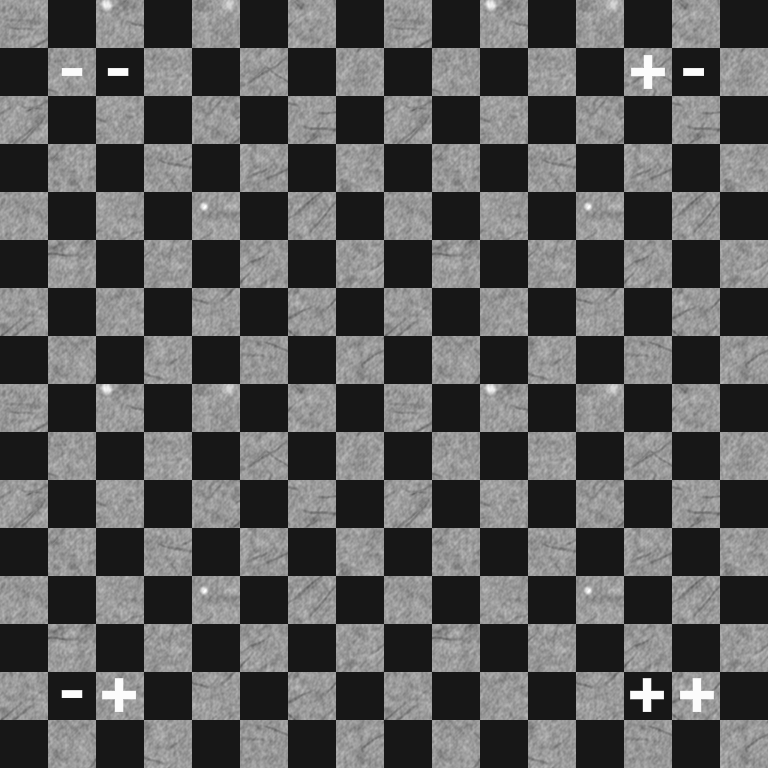
Reproduce this pattern procedurally as a WebGL 2 fragment shader.

```glsl
#version 300 es
precision highp float;
// Draws a 16 by 16 checkerboard of black and scratched grey tiles with plus and minus marks.

uniform vec2 u_resolution;
out vec4 fragColor;

const float CELLS = 16.0;       // tiles across and down
const float WEAR_PERIOD = 8.0;  // tiles before the wear repeats
const int SCRATCHES = 110;
const vec3 BLACK = vec3(0.09);
const vec3 GREY = vec3(0.607);
const vec3 WHITE = vec3(0.99);

// Mark centres in tiles; the third value is 1 for plus, 0 for minus.
const vec3 MARKS[8] = vec3[8](
    vec3(1.5, 14.5, 0.0), vec3(2.46, 14.5, 0.0),
    vec3(13.5, 14.5, 1.0), vec3(14.45, 14.5, 0.0),
    vec3(1.5, 1.54, 0.0), vec3(2.48, 1.52, 1.0),
    vec3(13.48, 1.52, 1.0), vec3(14.52, 1.52, 1.0));

vec2 hash2(vec2 p) {
    uvec2 q = uvec2(ivec2(p)) * uvec2(1597u, 3812u) + uvec2(74u, 911u);
    uint n = (q.x ^ (q.y * 2713u)) * 747796u;
    n = (n ^ (n >> 15)) * 277803u;
    n = (n ^ (n >> 13)) * 91711u;
    n ^= n >> 16;
    return vec2(n & 65535u, n >> 16) / 65535.0;
}

float cornerSlope(vec2 corner, vec2 offset, vec2 period) {
    float angle = 6.2832 * hash2(mod(corner, period)).x;
    return dot(vec2(cos(angle), sin(angle)), offset);
}

// Gradient noise that wraps after the given period.
float gradientNoise(vec2 p, vec2 period) {
    vec2 i = floor(p), f = p - i;
    vec2 u = f * f * f * (f * (f * 6.0 - 15.0) + 10.0);
    vec2 e = vec2(1.0, 0.0);
    float low = mix(cornerSlope(i, f, period), cornerSlope(i + e.xy, f - e.xy, period), u.x);
    float high = mix(cornerSlope(i + e.yx, f - e.yx, period), cornerSlope(i + e.xx, f - e.xx, period), u.x);
    return mix(low, high, u.y);
}

float wearNoise(vec2 p, vec2 frequency) {
    return gradientNoise(p * frequency, WEAR_PERIOD * frequency);
}

vec2 wrapOffset(vec2 d) {
    return d - WEAR_PERIOD * round(d / WEAR_PERIOD);
}

// Thin tapered scratches, mostly rising to the right.
float scratches(vec2 p, float pixel) {
    float dark = 0.0;
    for (int i = 0; i < SCRATCHES; i++) {
        vec2 place = hash2(vec2(i, 301)) * WEAR_PERIOD;
        vec2 shape = hash2(vec2(i, 577));
        float angle = shape.x < 0.7 ? mix(0.4, 1.1, shape.x / 0.7) : mix(-0.9, 0.2, (shape.x - 0.7) / 0.3);
        float halfLength = mix(0.15, 0.7, shape.y * shape.y);
        vec2 along = vec2(cos(angle), sin(angle));
        vec2 d = wrapOffset(p - place);
        float t = dot(d, along) / halfLength;
        float bend = 0.06 * (shape.y - 0.5) * t * t;
        float across = abs(dot(d, vec2(-along.y, along.x)) - bend);
        float line = 1.0 - smoothstep(0.0, 0.028 + pixel, across);
        dark = max(dark, line * (1.0 - smoothstep(0.5, 1.0, abs(t))) * mix(0.4, 1.0, shape.y));
    }
    return dark;
}

float chip(vec2 p, vec2 centre, float radius) {
    return 1.0 - smoothstep(0.2 * radius, radius, length(wrapOffset(p - centre)));
}

vec3 wornTile(vec2 p, float pixel) {
    vec2 warped = p + 0.05 * vec2(wearNoise(p, vec2(3.0)), wearNoise(p + 3.7, vec2(3.0)));
    float tone = 0.05 * wearNoise(p, vec2(2.0)) + 0.07 * wearNoise(p, vec2(5.0));
    tone += 0.10 * wearNoise(warped, vec2(12.0, 8.0)) + 0.08 * wearNoise(p, vec2(18.0, 15.0));
    // Fine fibres running along both diagonals.
    vec2 diagonal = vec2(p.x + p.y, p.y - p.x);
    tone += 0.07 * wearNoise(diagonal, vec2(4.0, 14.0));
    float stain = smoothstep(0.15, 0.5, wearNoise(p + 1.3, vec2(3.0)));
    tone -= 0.06 * stain + 0.14 * scratches(warped, pixel);
    tone += 0.32 * chip(p, vec2(2.22, 7.9), 0.17) + 0.3 * chip(p, vec2(4.25, 3.7), 0.11);
    tone += 0.2 * chip(p, vec2(4.75, 7.92), 0.2);
    return GREY + tone;
}

float boxDistance(vec2 p, vec2 halfSize) {
    vec2 d = abs(p) - halfSize;
    return length(max(d, 0.0)) + min(max(d.x, d.y), 0.0);
}

float markDistance(vec2 p, float isPlus) {
    float minus = boxDistance(p, vec2(0.215, 0.08));
    float plus = min(boxDistance(p, vec2(0.35, 0.09)), boxDistance(p, vec2(0.09, 0.35)));
    return isPlus > 0.5 ? plus : minus;
}

void main() {
    vec2 p = CELLS * gl_FragCoord.xy / u_resolution;
    float pixel = CELLS / min(u_resolution.x, u_resolution.y);

    // Checker with smoothed edges, dark at the lower left.
    vec2 side = clamp(sin(3.14159 * p) / (1.5708 * pixel), -1.0, 1.0);
    float light = 0.5 - 0.5 * side.x * side.y;
    vec3 color = mix(BLACK, wornTile(p, pixel), light);

    // Corner marks
    float mark = 1e3;
    for (int i = 0; i < 8; i++) mark = min(mark, markDistance(p - MARKS[i].xy, MARKS[i].z));
    color = mix(color, WHITE, 1.0 - smoothstep(-0.5 * pixel, 0.5 * pixel, mark));
    fragColor = vec4(color, 1.0);
}
```
